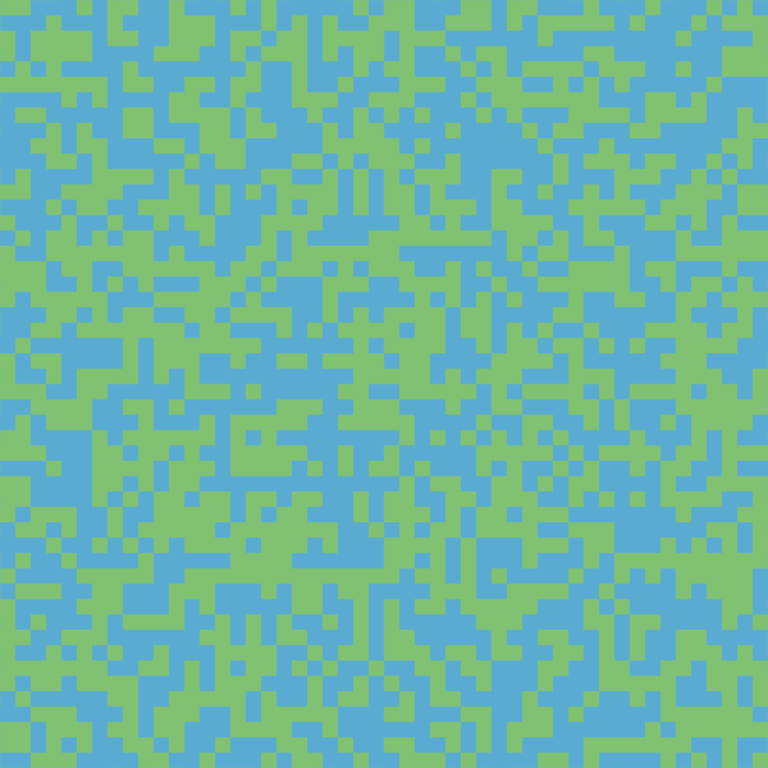
Give the GLSL for this texture, as a three.js fragment shader.

```glsl
// Random two-colour mosaic: a 50 by 50 grid of square cells, each blue or green
// by an independent coin toss from a hash. Each point blends its four nearest
// cells over a narrow band, which smooths the cell edges.

varying vec2 vUv;

// Pseudo-random value in 0..1 for a cell index
float hash(vec2 cell) {
  vec3 p = fract(vec3(cell.xyx) * 0.1031);
  p += dot(p, p.yzx + 33.33);
  return fract((p.x + p.y) * p.z);
}

// 1 for a green cell, 0 for a blue one
float isGreen(vec2 cell) {
  return step(0.505, hash(cell + 17.0));
}

void main() {
  const float gridCells = 50.0;
  const float edgeWidth = gridCells / 512.0;
  vec3 blue = vec3(0.353, 0.671, 0.820);
  vec3 green = vec3(0.506, 0.761, 0.447);

  // Lower-left cell of the four nearest, and the sharp blend across their edges
  vec2 shifted = vUv * gridCells - 0.5;
  vec2 cell = floor(shifted);
  vec2 blend = clamp((fract(shifted) - 0.5) / edgeWidth + 0.5, 0.0, 1.0);

  float lower = mix(isGreen(cell), isGreen(cell + vec2(1.0, 0.0)), blend.x);
  float upper = mix(isGreen(cell + vec2(0.0, 1.0)), isGreen(cell + 1.0), blend.x);

  gl_FragColor = vec4(mix(blue, green, mix(lower, upper, blend.y)), 1.0);
}
```
